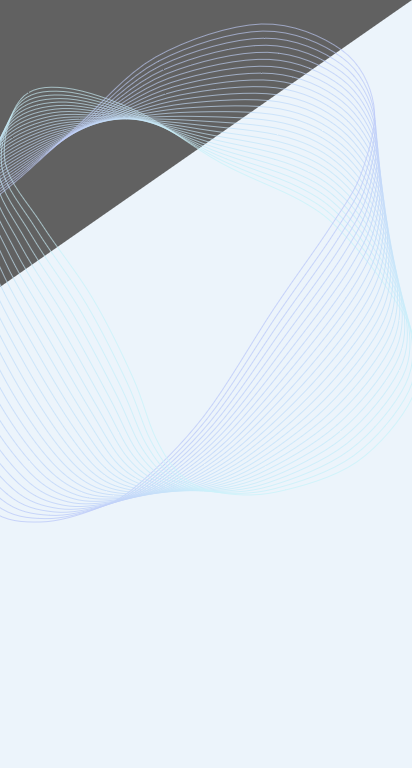
A Shadertoy shader for this background:

```glsl
// Pale sheet with a dark slanted corner, crossed by a twisted loop of fine blended lines.

const int KNOTS = 18;
const int STEPS = 8;
const int LINES = 26;
const vec2 CANVAS = vec2(4.10, 7.68);   // canvas size in design units, y down

const vec3 PAPER    = vec3(0.925, 0.957, 0.984);
const vec3 CHARCOAL = vec3(0.380);
const vec3 LAVENDER = vec3(0.750, 0.800, 0.975);
const vec3 AQUA     = vec3(0.800, 0.950, 0.980);

// Control points of the two closed curves that bound the ribbon
const vec2 OUTER[KNOTS] = vec2[KNOTS](
    vec2(2.60, 0.24), vec2(3.40, 0.50), vec2(3.72, 1.05), vec2(3.60, 1.72),
    vec2(3.30, 2.25), vec2(2.73, 3.08), vec2(2.03, 4.16), vec2(1.37, 4.85),
    vec2(0.95, 5.09), vec2(0.40, 5.22), vec2(-0.10, 5.10), vec2(-0.60, 4.50),
    vec2(-0.88, 3.60), vec2(-0.75, 2.85), vec2(-0.40, 2.30), vec2(0.22, 1.76),
    vec2(0.75, 1.28), vec2(1.55, 0.57));
const vec2 INNER[KNOTS] = vec2[KNOTS](
    vec2(3.00, 2.01), vec2(3.40, 2.32), vec2(3.85, 2.88), vec2(4.12, 3.40),
    vec2(4.10, 3.98), vec2(3.55, 4.62), vec2(2.75, 4.92), vec2(2.15, 4.92),
    vec2(1.80, 4.75), vec2(1.55, 4.38), vec2(1.32, 3.77), vec2(0.92, 2.98),
    vec2(0.42, 2.25), vec2(0.05, 1.62), vec2(0.20, 1.00), vec2(0.65, 0.88),
    vec2(1.40, 1.13), vec2(2.20, 1.63));

// Catmull-Rom interpolation between b and c
vec2 spline(vec2 a, vec2 b, vec2 c, vec2 d, float t) {
    return b + 0.5 * t * (c - a + t * (2.0 * a - 5.0 * b + 4.0 * c - d
             + t * (3.0 * (b - c) + d - a)));
}

vec2 loopPoint(vec2 knots[KNOTS], int i, float t) {
    return spline(knots[(i + KNOTS - 1) % KNOTS], knots[i % KNOTS],
                  knots[(i + 1) % KNOTS], knots[(i + 2) % KNOTS], t);
}

// Share of a pixel covered by a stroke whose centre is d away
float strokeCoverage(float d, float halfWidth, float pixel) {
    float top = min(halfWidth, d + 0.5 * pixel);
    float bottom = max(-halfWidth, d - 0.5 * pixel);
    return max(top - bottom, 0.0) / pixel;
}

// Square-ended segment, so that neighbouring pieces do not overlap
float segmentInk(vec2 p, vec2 a, vec2 b, float halfWidth, float pixel) {
    vec2 along = b - a, toP = p - a;
    float len2 = max(dot(along, along), 1e-8);
    float h = dot(toP, along) / len2;
    if (h < 0.0 || h >= 1.0) return 0.0;
    return strokeCoverage(length(toP - h * along), halfWidth, pixel);
}

// Lines blended across one strip, from edge a0-a1 to edge b0-b1
vec3 drawStrip(vec3 base, vec2 p, vec2 a0, vec2 a1, vec2 b0, vec2 b1,
               float halfWidth, float opacity, float pixel) {
    vec2 low = min(min(a0, a1), min(b0, b1)) - halfWidth - pixel;
    vec2 high = max(max(a0, a1), max(b0, b1)) + halfWidth + pixel;
    if (any(lessThan(p, low)) || any(greaterThan(p, high))) return base;
    for (int k = 0; k < LINES; k++) {
        float t = float(k) / float(LINES - 1);
        float ink = segmentInk(p, mix(a0, b0, t), mix(a1, b1, t), halfWidth, pixel);
        base = mix(base, mix(LAVENDER, AQUA, t), ink * opacity);
    }
    return base;
}

vec3 drawRibbon(vec3 base, vec2 p, float halfWidth, float opacity, float pixel) {
    vec2 a0 = OUTER[0], b0 = INNER[0];
    for (int i = 0; i < KNOTS; i++) {
        for (int j = 1; j <= STEPS; j++) {
            float t = float(j) / float(STEPS);
            vec2 a1 = loopPoint(OUTER, i, t);
            vec2 b1 = loopPoint(INNER, i, t);
            base = drawStrip(base, p, a0, a1, b0, b1, halfWidth, opacity, pixel);
            a0 = a1;
            b0 = b1;
        }
    }
    return base;
}

void mainImage(out vec4 fragColor, in vec2 fragCoord) {
    vec2 uv = fragCoord / iResolution.xy;
    vec2 p = vec2(uv.x, 1.0 - uv.y) * CANVAS;
    float pixel = CANVAS.y / iResolution.y;

    // Slanted boundary between the dark corner and the sheet
    float slant = dot(p - vec2(0.0, 2.87), normalize(vec2(0.70, 1.0)));
    float sheet = clamp(slant / pixel + 0.5, 0.0, 1.0);
    vec3 color = mix(CHARCOAL, PAPER, sheet);

    // Fine lines, a little softer over the dark corner
    color = drawRibbon(color, p, 0.005, mix(0.65, 0.85, sheet), pixel);
    fragColor = vec4(color, 1.0);
}
```
